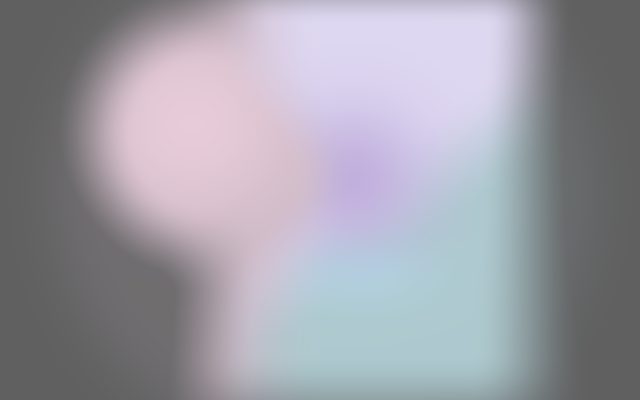
Give the GLSL for this background, as a WebGL 1 fragment shader.

```glsl
precision highp float;

uniform vec2 u_resolution;

const vec3 GRAY     = vec3(0.378, 0.378, 0.380);
const vec3 LAVENDER = vec3(0.870, 0.845, 0.945);
const vec3 PURPLE   = vec3(0.755, 0.690, 0.865);
const vec3 TEAL     = vec3(0.680, 0.790, 0.810);
const vec3 CYAN     = vec3(0.690, 0.835, 0.880);
const vec3 PINK     = vec3(0.905, 0.795, 0.845);
const vec3 MAUVE    = vec3(0.785, 0.715, 0.765);

// Gaussian spot with separate radii
float glow(vec2 p, vec2 center, vec2 radius) {
  vec2 d = (p - center) / radius;
  return exp(-dot(d, d));
}

// Soft step centred on an edge
float softEdge(float x, float edge, float halfWidth) {
  return smoothstep(edge - halfWidth, edge + halfWidth, x);
}

// Soft ellipse, 1 inside and 0 outside
float softEllipse(vec2 p, vec2 center, vec2 radius, float halfWidth) {
  return 1.0 - softEdge(length((p - center) / radius), 1.0, halfWidth);
}

// Soft panel on the right joined to a round lobe on the left
float silhouette(vec2 p) {
  float left = softEdge(p.x, 0.50 + 0.06 * p.y, 0.13);
  float right = 1.0 - softEdge(p.x, 1.325, mix(0.15, 0.11, p.y));
  float top = 1.0 - softEdge(p.y, 1.025, 0.09);
  float bottom = softEdge(p.y, -0.02, 0.14);
  float panel = left * right * top * bottom;
  float lobe = softEllipse(p, vec2(0.51, 0.665), vec2(0.28, 0.29), 0.40);
  return 1.0 - (1.0 - panel) * (1.0 - lobe);
}

vec3 pastel(vec2 p) {
  // Lavender above a slanted boundary, teal below
  float slant = 0.41 + 0.72 * (p.x - 0.875);
  vec3 cool = mix(TEAL, LAVENDER, softEdge(p.y, slant, 0.16));
  cool = mix(cool, CYAN, 0.9 * glow(p, vec2(0.91, 0.325), vec2(0.16, 0.09)));
  cool = mix(cool, PURPLE, glow(p, vec2(0.88, 0.55), vec2(0.19, 0.18)));

  // Pink side, bulging to the right at mid height
  vec3 warm = mix(MAUVE, PINK, glow(p, vec2(0.48, 0.69), vec2(0.30, 0.28)));
  float offset = (p.y - 0.56) / 0.20;
  float bulge = exp(-offset * offset);
  float border = 0.65 + 0.155 * bulge;
  return mix(warm, cool, softEdge(p.x, border, mix(0.15, 0.08, bulge)));
}

void main() {
  vec2 p = gl_FragCoord.xy / u_resolution * vec2(1.6, 1.0);

  // Faint halo beyond the soft edge
  float halo = 0.10 * softEllipse(p, vec2(0.80, 0.52), vec2(0.66, 0.65), 0.20);
  float cover = max(silhouette(p), halo);
  cover = mix(cover, 1.0 - (1.0 - cover) * (1.0 - halo), 0.5);

  gl_FragColor = vec4(mix(GRAY, pastel(p), cover), 1.0);
}
```
